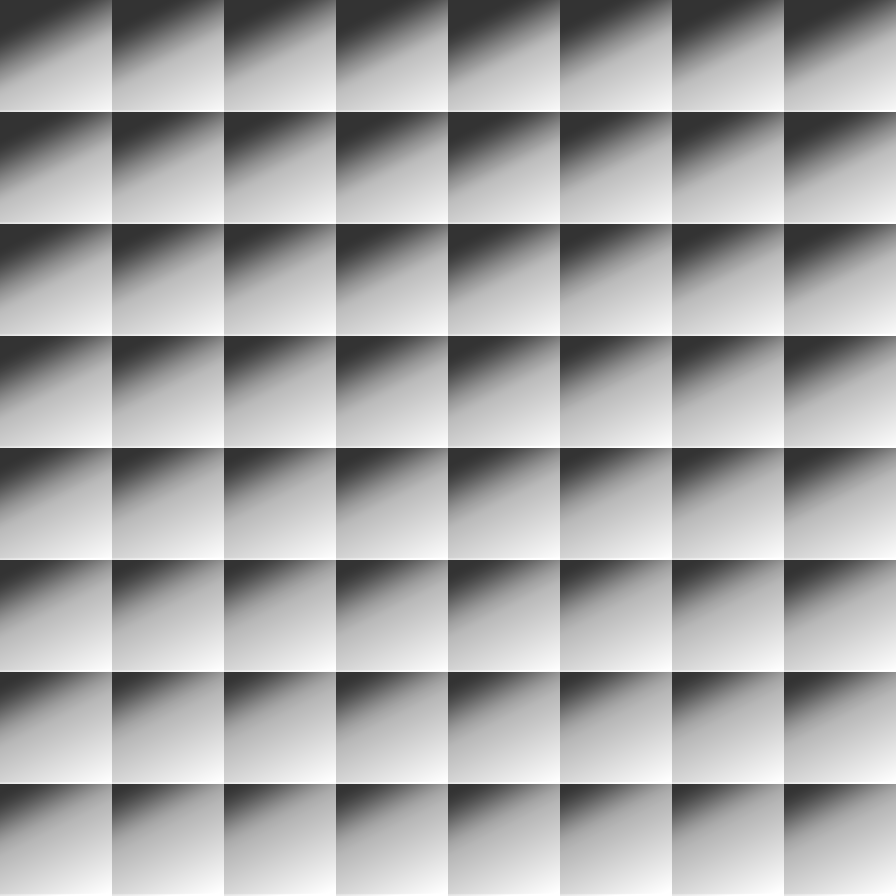
Give the GLSL for this pattern, as a WebGL 2 fragment shader.

```glsl
#version 300 es
precision highp float;
// Grid of square tiles, each shaded diagonally from charcoal to white.

uniform vec2 u_resolution;
out vec4 fragColor;

const float TILES = 8.0;            // repeats across and down
const float SLANT = 0.5;            // sideways tilt of the shading
const float CHARCOAL = 0.20;
const float MID_RISE = 0.50;        // brightness gained over the dark ramp
const float LIGHT_RISE = 0.30;      // brightness gained over the pale ramp
const vec2 DARK_RAMP = vec2(0.15, 0.75);
const vec2 LIGHT_RAMP = vec2(0.65, 1.50);
const float ROW_DRIFT = 0.10;       // shadow grows toward the top rows
const float COLUMN_DRIFT = 0.02;    // gentle change between columns
const float COLUMN_PERIOD = 3.6;
const float LIP_WIDTH = 0.016;      // pale line along each lower edge
const float LIP_GAIN = 0.07;
const int SAMPLES = 2;              // antialiasing samples per axis
const float TAU = 6.2831853;

// Shift of the shading for one tile; positive values are lighter.
float tileDrift(vec2 cell) {
    float rowPosition = 1.0 - 2.0 * cell.y / (TILES - 1.0);
    float columnWave = cos(TAU * cell.x / COLUMN_PERIOD);
    return ROW_DRIFT * rowPosition - COLUMN_DRIFT * columnWave;
}

float tileShade(vec2 uv) {
    vec2 grid = uv * TILES;
    vec2 cell = floor(grid);
    vec2 local = fract(grid);

    // Distance along the diagonal, from the upper left corner
    float along = 1.0 - local.y + SLANT * local.x;
    float drift = tileDrift(cell);

    // Steep shadow ramp followed by a slow pale ramp
    float shadow = smoothstep(DARK_RAMP.x, DARK_RAMP.y, along + drift);
    float paleAt = along + 0.5 * drift;
    float pale = clamp((paleAt - LIGHT_RAMP.x) / (LIGHT_RAMP.y - LIGHT_RAMP.x), 0.0, 1.0);
    float lip = 1.0 - smoothstep(0.5 * LIP_WIDTH, 1.5 * LIP_WIDTH, local.y);

    float shade = CHARCOAL + MID_RISE * shadow + LIGHT_RISE * pale + LIP_GAIN * lip;
    return min(shade, 1.0);
}

void main() {
    // Average a small sample grid to smooth the tile borders
    vec2 pixelCorner = floor(gl_FragCoord.xy);
    float total = 0.0;
    for (int y = 0; y < SAMPLES; y++) {
        for (int x = 0; x < SAMPLES; x++) {
            vec2 offset = (vec2(x, y) + 0.5) / float(SAMPLES);
            total += tileShade((pixelCorner + offset) / u_resolution);
        }
    }
    fragColor = vec4(vec3(total / float(SAMPLES * SAMPLES)), 1.0);
}
```
